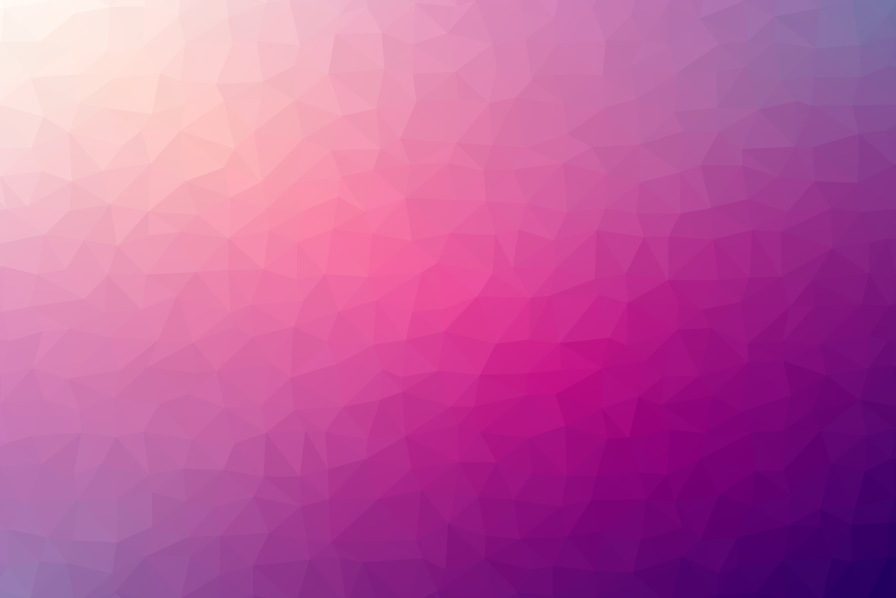
Write a WebGL 1 fragment shader that draws this background.

```glsl
precision highp float;
// Low-poly mesh of soft triangles over a diagonal cream, pink, magenta and navy gradient.

uniform vec2 u_resolution;

const vec2 CELL = vec2(0.0625, 0.0547);  // mesh spacing, in canvas heights
const float JITTER = 0.62;               // full range of vertex offset, in cells
const float FLATNESS = 0.8;              // 0 smooth gradient, 1 flat facets
const float SHADE = 0.022;               // random brightness range of facets
const float TINT_POWER = 1.15;           // falloff of the cool corner tint

// Diagonal ramp, top left to bottom right
const vec3 WHITE   = vec3(1.00, 0.98, 0.96);
const vec3 CREAM   = vec3(0.995, 0.88, 0.845);
const vec3 PEACH   = vec3(0.99, 0.735, 0.735);
const vec3 PINK    = vec3(0.98, 0.50, 0.65);
const vec3 ROSE    = vec3(0.925, 0.295, 0.605);
const vec3 MAGENTA = vec3(0.77, 0.07, 0.525);
const vec3 PLUM    = vec3(0.54, 0.00, 0.475);
const vec3 VIOLET  = vec3(0.33, 0.00, 0.43);
const vec3 NAVY    = vec3(0.11, 0.00, 0.37);

// Cool colours away from the diagonal
const vec3 ORCHID      = vec3(0.78, 0.40, 0.76);
const vec3 STEEL       = vec3(0.45, 0.46, 0.65);
const vec3 LAVENDER    = vec3(0.57, 0.48, 0.69);
const vec3 DEEP_PURPLE = vec3(0.38, 0.17, 0.48);

float hash(vec2 p) {
  vec3 q = fract(p.xyx * 0.1031);
  q += dot(q, q.yzx + 33.33);
  return fract((q.x + q.y) * q.z);
}

// Blend to the next colour over one step of the ramp
vec3 ramp(vec3 from, vec3 to, float t) {
  return mix(from, to, clamp(t, 0.0, 1.0));
}

vec3 gradient(vec2 uv) {
  float down = 1.0 - uv.y;
  float along = 0.5 * (uv.x + down);
  float across = clamp(uv.x - down, -1.0, 1.0);

  float t = along * 8.0;
  vec3 warm = ramp(WHITE, CREAM, t);
  warm = ramp(warm, PEACH, t - 1.0);
  warm = ramp(warm, PINK, t - 2.0);
  warm = ramp(warm, ROSE, t - 3.0);
  warm = ramp(warm, MAGENTA, t - 4.0);
  warm = ramp(warm, PLUM, t - 5.0);
  warm = ramp(warm, VIOLET, t - 6.0);
  warm = ramp(warm, NAVY, t - 7.0);

  float s = along * 4.0;
  vec3 corner = mix(LAVENDER, STEEL, 0.5 + 0.5 * across);
  vec3 cool = ramp(WHITE, ORCHID, s);
  cool = ramp(cool, corner, s - 1.0);
  cool = ramp(cool, DEEP_PURPLE, s - 2.0);
  cool = ramp(cool, NAVY, s - 3.0);

  return mix(warm, cool, pow(abs(across), TINT_POWER));
}

// Jittered mesh vertex, in cells
vec2 vertex(vec2 id) {
  vec2 offset = vec2(hash(id + 17.0), hash(id + 71.0)) - 0.5;
  return id + JITTER * offset;
}

// Signed distance to the left of the line from a to b
float edge(vec2 p, vec2 a, vec2 b) {
  vec2 d = b - a;
  return (d.x * (p.y - a.y) - d.y * (p.x - a.x)) / length(d);
}

// Facet colour in rgb and its coverage in a, premultiplied
vec4 facet(vec2 p, vec2 a, vec2 b, vec2 c, float pixel, float seed) {
  float inside = min(edge(p, a, b), min(edge(p, b, c), edge(p, c, a)));
  float cover = clamp(inside / pixel + 0.5, 0.0, 1.0);
  vec2 point = mix(p, (a + b + c) / 3.0, FLATNESS);
  vec2 uv = point * CELL * vec2(u_resolution.y / u_resolution.x, 1.0);
  vec3 color = gradient(clamp(uv, 0.0, 1.0)) + SHADE * (seed - 0.5);
  return vec4(color, 1.0) * cover;
}

void main() {
  vec2 p = gl_FragCoord.xy / u_resolution.y / CELL;
  vec2 base = floor(p);
  float pixel = 1.0 / (u_resolution.y * CELL.y);
  vec4 sum = vec4(0.0);

  // Split each nearby quad along its shorter diagonal
  for (int j = -1; j <= 1; j++) {
    for (int i = -1; i <= 1; i++) {
      vec2 id = base + vec2(float(i), float(j));
      vec2 a = vertex(id);
      vec2 b = vertex(id + vec2(1.0, 0.0));
      vec2 c = vertex(id + vec2(1.0, 1.0));
      vec2 d = vertex(id + vec2(0.0, 1.0));
      float seed1 = hash(id + 131.0);
      float seed2 = hash(id + 197.0);
      if (distance(a, c) < distance(b, d)) {
        sum += facet(p, a, b, c, pixel, seed1) + facet(p, a, c, d, pixel, seed2);
      } else {
        sum += facet(p, a, b, d, pixel, seed1) + facet(p, b, c, d, pixel, seed2);
      }
    }
  }
  gl_FragColor = vec4(sum.rgb / max(sum.a, 0.001), 1.0);
}
```
